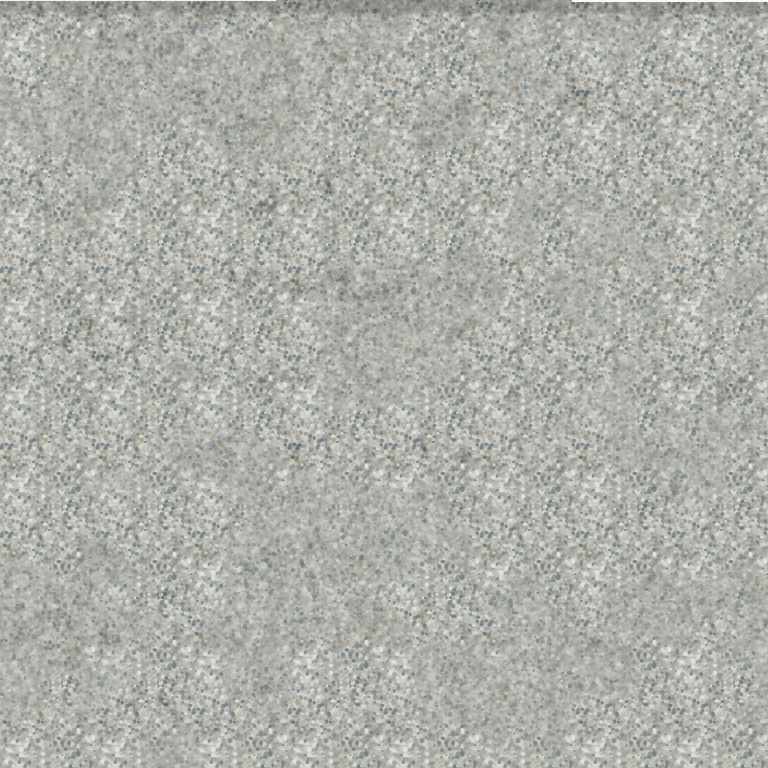
A WebGL 1 fragment shader for this texture:

```glsl
precision highp float;
// Fine grey granite: a speckled stone tile repeated over a slab, with worn dull patches and a dark top edge.
uniform vec2 u_resolution;

#define REPEATS vec2(8.0, 8.7)
#define CELLS vec2(24.0, 22.0)
#define CONTRAST 1.0
#define SPECK_AMOUNT 0.42
#define WEAR_DARKENING 0.03
#define EDGE_HEIGHT 0.026
#define STONE vec3(0.715, 0.722, 0.697)
#define SLATE vec3(0.40, 0.45, 0.46)
#define TAN vec3(0.61, 0.54, 0.43)
#define QUARTZ vec3(0.90, 0.91, 0.90)

float hash(vec2 p) {
  vec3 q = fract(vec3(p.xyx) * 0.1031);
  q += dot(q, q.yzx + 33.33);
  return fract((q.x + q.y) * q.z);
}

// Value noise whose lattice wraps after the given period.
float noise(vec2 p, vec2 period, float seed) {
  vec2 i = floor(p);
  vec2 f = fract(p);
  f = f * f * (3.0 - 2.0 * f);
  vec2 a = mod(i, period) + seed;
  vec2 b = mod(i + 1.0, period) + seed;
  return mix(mix(hash(a), hash(vec2(b.x, a.y)), f.x),
             mix(hash(vec2(a.x, b.y)), hash(b), f.x), f.y);
}

// Layered mineral grain, with faint streaks rising to the right.
float grainTone(vec2 p, vec2 period, float seed) {
  float coarse = noise(p * 0.5, period * 0.5, seed) - 0.5;
  float medium = noise(p, period, seed + 31.0) - 0.5;
  float fine = noise(p * 2.0, period * 2.0, seed + 67.0) - 0.5;
  float line = abs(noise(vec2(p.x - p.y, p.y) * 0.5, period * 0.5, seed + 91.0) - 0.5);
  float streak = 1.0 - smoothstep(0.0, 0.07, line);
  return 0.10 * coarse + 0.17 * medium + 0.15 * fine - 0.035 * streak;
}

// Jittered slate, tan and quartz specks, one candidate per cell.
vec3 addSpecks(vec3 color, vec2 p, vec2 period, float seed, float strength, float blur) {
  vec2 home = floor(p);
  for (int y = -1; y <= 1; y++) {
    for (int x = -1; x <= 1; x++) {
      vec2 cell = home + vec2(float(x), float(y));
      vec2 id = mod(cell, period) + seed;
      float kind = hash(id + 5.3);
      vec2 jitter = vec2(hash(id + 11.7), hash(id + 23.1));
      vec2 d = p - cell - 0.2 - 0.6 * jitter;
      d.y *= mix(0.7, 1.4, hash(id + 41.9));
      float radius = mix(0.28, 0.62, hash(id + 57.3));
      float cover = 1.0 - smoothstep(radius - blur, radius + blur, length(d));
      cover *= step(kind, SPECK_AMOUNT) * strength;
      float share = kind / SPECK_AMOUNT;
      vec3 mineral = share < 0.50 ? SLATE : (share < 0.68 ? TAN : QUARTZ);
      color = mix(color, mineral, cover * mix(0.3, 0.8, hash(id + 73.7)));
    }
  }
  return color;
}

vec3 granite(vec2 p, vec2 period, float seed, float strength, float blur) {
  vec3 color = STONE + CONTRAST * strength * grainTone(p, period, seed);
  return addSpecks(color, p, period, seed, strength, blur);
}

void main() {
  vec2 uv = gl_FragCoord.xy / u_resolution;
  float pixel = 1.0 / min(u_resolution.x, u_resolution.y);
  vec2 tile = uv * REPEATS;
  vec2 p = tile * CELLS;
  float blur = clamp(pixel * REPEATS.x * CELLS.x * 0.6, 0.12, 0.28);

  // Repeating stone, broken up by patches of unrelated, duller stone.
  vec2 unbounded = vec2(4096.0);
  float patches = 0.65 * noise(tile * 1.1, unbounded, 13.0)
                + 0.35 * noise(tile * 3.1, unbounded, 29.0);
  float wear = smoothstep(0.52, 0.70, patches);
  vec3 regular = granite(p, CELLS, 7.0, 1.0, blur);
  vec3 worn = granite(p, unbounded, 113.0, 0.72, blur) - WEAR_DARKENING;
  vec3 color = mix(regular, worn, wear);

  // Soft shade inside each tile and small dirty blotches between tiles.
  color += 0.035 * (noise(tile * 4.0, vec2(4.0), 3.0) - 0.5);
  float dirt = noise(tile * vec2(2.3, 4.1), unbounded, 53.0)
             * noise(p * 0.35, unbounded, 71.0);
  color -= 0.09 * smoothstep(0.45, 0.8, dirt);

  // Dark ragged band and thin pale slivers along the top.
  float depth = 1.0 - uv.y;
  float ragged = EDGE_HEIGHT * mix(0.6, 1.2, noise(p * 0.3, unbounded, 83.0));
  color *= 1.0 - 0.17 * (1.0 - smoothstep(ragged * 0.6, ragged, depth));
  float sliver = 0.0026 * step(0.745, uv.x) + 0.0012 * step(uv.x, 0.36);
  float pale = clamp((sliver - depth) / pixel + 0.5, 0.0, 1.0) * step(0.0001, sliver);
  color = mix(color, vec3(0.97), pale);

  gl_FragColor = vec4(clamp(color, 0.0, 1.0), 1.0);
}
```
